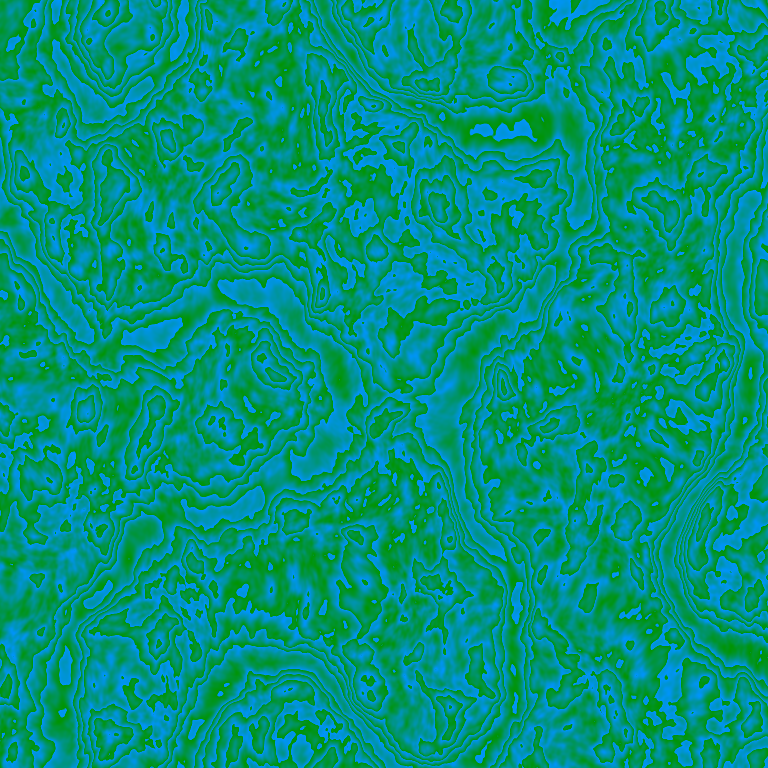
Give the GLSL for this texture, as a Shadertoy shader.

```glsl
// Draws eroded terrain whose height wraps through a green to blue ramp.

#define GREEN_LEVEL 0.58    // constant green channel
#define DETAIL_SCALE 16.0   // hills across the canvas
#define DETAIL_HEIGHT 4.0   // height of the hills, in ramp cycles
#define DETAIL_GAIN 0.41    // strength of each finer octave
#define VALLEY_SCALE vec2(3.4, 2.2)
#define VALLEY_DEPTH 3.0    // depth of the valleys, in ramp cycles
#define VALLEY_WIDTH 0.13
#define WARP 0.03           // bending of all features
#define LAKE_LEVEL -2.35    // flat water below this height
#define EDGE_SOFTNESS 0.5   // filter width, in pixels

// Random unit gradient for a lattice point
vec2 gradientAt(vec2 cell) {
    uvec2 q = uvec2(ivec2(cell)) * uvec2(1597u, 3813u);
    uint n = (q.x ^ (q.y * 2741u)) * 74779u;
    n = (n ^ (n >> 15)) * 48271u;
    n ^= n >> 13;
    float angle = 6.28319 * float(n & 65535u) / 65536.0;
    return vec2(cos(angle), sin(angle));
}

float gradientNoise(vec2 p) {
    vec2 cell = floor(p), f = fract(p);
    vec2 u = f * f * f * (f * (f * 6.0 - 15.0) + 10.0);
    vec2 e = vec2(1.0, 0.0);
    float a = dot(gradientAt(cell), f);
    float b = dot(gradientAt(cell + e.xy), f - e.xy);
    float c = dot(gradientAt(cell + e.yx), f - e.yx);
    float d = dot(gradientAt(cell + e.xx), f - e.xx);
    return mix(mix(a, b, u.x), mix(c, d, u.x), u.y);
}

// Hills: smooth octaves mixed with creased ones, like eroded gullies
float hills(vec2 p) {
    float sum = 0.0, amplitude = 1.0;
    mat2 turn = mat2(0.8, 0.6, -0.6, 0.8);
    for (int i = 0; i < 4; i++) {
        float n = gradientNoise(p + 17.3 * float(i));
        float crease = sqrt(n * n + 0.0008) - 0.2;
        sum += amplitude * mix(n, crease, i < 2 ? 0.55 : 0.1);
        p = turn * p * 2.07;
        amplitude *= DETAIL_GAIN;
    }
    return sum;
}

float terrain(vec2 p) {
    vec2 bend = vec2(gradientNoise(p * 9.0 + 40.0), gradientNoise(p * 9.0 + 80.0));
    p += WARP * bend;

    // Branching valleys with steep flanks and calmer floors
    float valley = abs(gradientNoise(p * VALLEY_SCALE + 5.7));
    float flank = smoothstep(0.0, VALLEY_WIDTH, valley);
    float calm = mix(0.4, 1.0, smoothstep(0.0, 0.07, valley));

    float broad = 1.5 * gradientNoise(p * 2.3 + 23.0);
    float detail = DETAIL_HEIGHT * hills(p * DETAIL_SCALE * vec2(1.12, 0.88) + 9.0);
    return max(broad + VALLEY_DEPTH * (flank - 0.5) + calm * detail, LAKE_LEVEL);
}

// Integral of fract(x), used to smooth the wrap
float sawIntegral(float x) {
    float f = fract(x);
    return 0.5 * (floor(x) + f * f);
}

void mainImage(out vec4 fragColor, in vec2 fragCoord) {
    vec2 p = fragCoord / min(iResolution.x, iResolution.y);
    float height = terrain(p);

    // Box-filtered sawtooth keeps the contour edges crisp but smooth
    float w = max(EDGE_SOFTNESS * fwidth(height), 0.02);
    float blue = (sawIntegral(height + 0.5 * w) - sawIntegral(height - 0.5 * w)) / w;
    fragColor = vec4(0.0, GREEN_LEVEL, blue, 1.0);
}
```
